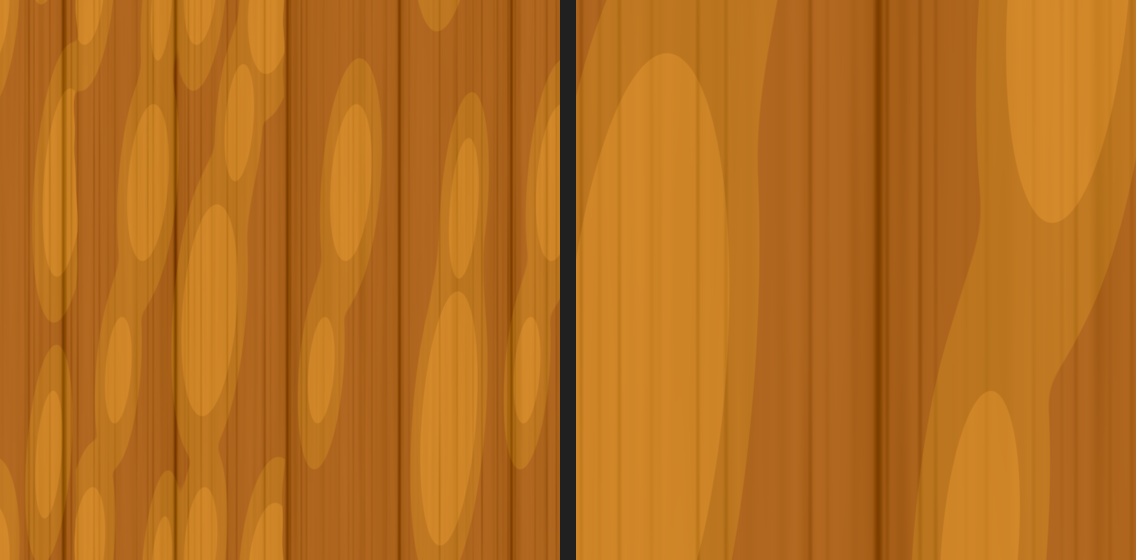
Left, the full canvas; right, a detail of the centre.
A WebGL 2 fragment shader for this texture:

```glsl
#version 300 es
precision highp float;
// Cartoon wooden wall: five upright planks with dark seams and fine vertical grain.
// Flat two-tone knots are leaning ellipses joined in pairs by a smooth minimum,
// some trimmed along ragged vertical cuts; grain comes from hashed lines and noise.

uniform vec2 u_resolution;
out vec4 fragColor;

const vec3 WOOD = vec3(0.69, 0.40, 0.12);
const vec3 HALO = vec3(0.75, 0.47, 0.13);
const vec3 CORE = vec3(0.82, 0.53, 0.16);
const vec3 SHADE = vec3(0.19, 0.15, 0.13);   // subtracted by grain and seams

const float PLANKS = 5.0;
const float SEAM_OFFSET = 0.1133;
const float SEAM_WIDTH = 0.0035;
const int COLUMNS = 6;                       // knot pairs across the wall
const int EDGE_KNOTS = 5;                    // knots astride the lower edge
const vec2 BIG_KNOT = vec2(0.036, 0.140);
const vec2 SMALL_KNOT = vec2(0.023, 0.095);
const vec2 HALO_GROWTH = vec2(0.017, 0.082);
const vec2 PAIR_STEP = vec2(-0.053, -0.335);
const float LEAN = 0.07;
const float CUT_START = 0.1354;
const float CUT_SPACING = 0.1852;

float hash(float n) { return fract(sin(n * 127.1 + 3.7) * 4375.85); }

vec2 gradient(vec2 cell) {
  float angle = 6.2832 * hash(cell.x + 57.0 * cell.y);
  return vec2(cos(angle), sin(angle));
}

float gradientNoise(vec2 p) {
  vec2 i = floor(p), f = fract(p);
  vec2 u = f * f * f * (f * (f * 6.0 - 15.0) + 10.0);
  vec2 e = vec2(0.0, 1.0);
  float low = mix(dot(gradient(i), f), dot(gradient(i + e.yx), f - e.yx), u.x);
  float high = mix(dot(gradient(i + e), f - e), dot(gradient(i + 1.0), f - 1.0), u.x);
  return mix(low, high, u.y);
}

float smoothMin(float a, float b, float k) {
  float h = max(k - abs(a - b), 0.0) / k;
  return min(a, b) - 0.25 * h * h * k;
}

vec2 smoothMin(vec2 a, vec2 b, float k) {
  return vec2(smoothMin(a.x, b.x, k), min(a.y, b.y));
}

float ellipse(vec2 p, vec2 radius) {
  float k = length(p / radius);
  return k * (k - 1.0) / max(length(p / (radius * radius)), 0.001);
}

// Distances to a knot's halo (x) and core (y), wrapping vertically.
vec2 knot(vec2 p, vec2 radius) {
  p.y -= round(p.y);
  p.x -= LEAN * p.y;
  return vec2(ellipse(p, radius + HALO_GROWTH), ellipse(p, radius));
}

// Signed distance to the right of a ragged vertical cut.
float raggedCut(vec2 p, float index) {
  float wobble = 0.007 * gradientNoise(vec2(index + 0.5, p.y * 14.0));
  return p.x - CUT_START - CUT_SPACING * index - wobble;
}

// An upper and a lower knot; even columns are trimmed on the right.
vec2 knotPair(vec2 p, int column) {
  float i = float(column);
  bool even = column % 2 == 0;
  float swapped = even && column > 0 ? 1.0 : 0.0;
  float tall = column % 4 == 0 ? 1.0 : 0.0;
  vec2 center = vec2(0.094 + 0.178 * i + 0.023 * cos(1.37 * i - 5.74),
                     0.674 + swapped * mix(0.107, -0.046, tall));
  vec2 pairStep = PAIR_STEP * vec2(1.0 - 0.5 * tall, 1.0 + tall * mix(0.45, 0.12, swapped));
  vec2 stretch = vec2(1.0, 1.0 + 0.2 * tall);
  vec2 upper = mix(BIG_KNOT, SMALL_KNOT * 1.1, swapped) * stretch;
  vec2 lower = mix(SMALL_KNOT, BIG_KNOT * 1.35, swapped) * stretch;
  vec2 d = smoothMin(knot(p - center, upper), knot(p - center - pairStep, lower), 0.03);
  return even ? max(d, raggedCut(p, 0.5 * i * 2.0 / 2.0 * 2.0)) : d;
}

// Knots on the lower edge, trimmed alternately on the right and left.
vec2 edgeKnot(vec2 p, int index) {
  float k = float(index), wave = cos(1.5708 * k);
  float side = index % 2 == 0 ? 1.0 : -1.0;
  vec2 center = vec2(0.007 + 0.126 * k + 0.039 * sin(1.6 * k - 0.9), 0.005 - 0.02 * side);
  vec2 d = knot(p - center, vec2(0.029 + 0.011 * wave, 0.105 + 0.012 * wave));
  return max(d, side * raggedCut(p, floor(0.5 * k)));
}

// Thin upright lines with hashed place and strength.
float grainLines(vec2 p, float count, float width, float pixel) {
  float cell = floor(p.x * count);
  float d = abs(fract(p.x * count) - 0.25 - 0.5 * hash(cell)) / count;
  float strength = smoothstep(0.3, 1.0, hash(cell + 71.0));
  strength *= 0.8 + 0.6 * gradientNoise(vec2(cell, p.y * 5.0));
  return strength * (1.0 - smoothstep(0.0, width + pixel, d));
}

void main() {
  vec2 p = gl_FragCoord.xy / u_resolution;
  float pixel = 1.0 / min(u_resolution.x, u_resolution.y);

  // Knots
  vec2 d = vec2(1.0);
  for (int i = 0; i < COLUMNS; i++) d = smoothMin(d, knotPair(p, i), 0.015);
  for (int k = 0; k < EDGE_KNOTS; k++) d = smoothMin(d, edgeKnot(p, k), 0.015);
  vec2 cover = 1.0 - smoothstep(-pixel, pixel, d);
  vec3 color = mix(mix(WOOD, HALO, cover.x), CORE, cover.y);

  // Grain: fine lines, broader bands and faint streaks
  float shade = 0.42 * grainLines(p, 105.0, 0.0016, pixel);
  shade += 0.22 * grainLines(p + 0.37, 42.0, 0.006, pixel);
  shade += 0.10 * gradientNoise(p * vec2(150.0, 3.0));
  shade += 0.14 * gradientNoise(p * vec2(23.0, 0.7));

  // Seams with a soft shadow on both sides
  float seam = abs(fract((p.x - SEAM_OFFSET) * PLANKS + 0.5) - 0.5) / PLANKS;
  shade += 0.7 * (1.0 - smoothstep(0.0, SEAM_WIDTH + pixel, seam)) + 0.35 * exp(-seam / 0.01);

  fragColor = vec4(clamp(color - SHADE * shade, 0.0, 1.0), 1.0);
}
```
